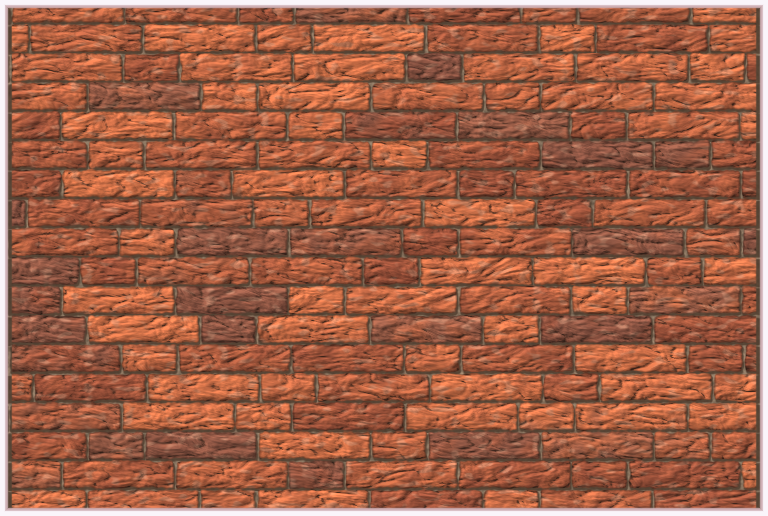
This texture is drawn by a WebGL 1 fragment shader. Its source:

```glsl
precision highp float;
// Weathered red brick wall: two long bricks and one short per repeat, in a thin pale frame.
uniform vec2 u_resolution;

// Lengths are fractions of the canvas height.
const float COURSE = 0.0564;          // height of one course with its joint
const float HALF_BRICK = 0.1097;      // length of a short brick with its joint
const float FIRST_JOINT = 0.0455;     // depth of the first bed joint below the top
const float REPEAT = 5.0;             // short + long + long, in half bricks
const vec2 JOINT = vec2(0.0053, 0.0042);
const float CORNER = 0.005;
const float EDGE_WEAR = 0.0042;
const vec2 GRAIN = vec2(15.0, 38.0);  // crease frequency along and across a brick
const float RELIEF = 0.62;
const float FRAME_WHITE = 0.010;
const float FRAME_LINE = 0.0155;
const float WALL_END = 0.023;         // bare mortar strip at both sides
const vec3 RED = vec3(0.57, 0.30, 0.215);
const vec3 ORANGE = vec3(0.79, 0.43, 0.275);
const vec3 PURPLE = vec3(0.47, 0.30, 0.25);
const vec3 CRACK = vec3(0.28, 0.18, 0.135);
const vec3 DUST = vec3(0.72, 0.53, 0.43);
const vec3 MORTAR = vec3(0.53, 0.45, 0.37);
const vec3 SHADOW = vec3(0.29, 0.22, 0.165);
const vec3 PAPER = vec3(0.98, 0.96, 0.98);
const vec3 LINE = vec3(0.81, 0.69, 0.71);

// Bond shift of sixteen courses, in half bricks, from the top down.
const mat4 BOND = mat4(4.20, 4.52, 2.17, 3.55, 0.07, 1.55, 3.09, 4.47,
                       2.10, 1.41, 0.09, 3.53, 2.14, 4.59, 4.15, 1.55);

float hash(vec2 p) {
  vec3 q = fract(p.xyx * 0.1031);
  q += dot(q, q.yzx + 33.33);
  return fract((q.x + q.y) * q.z);
}

float corner(vec2 cell, vec2 offset) {
  float angle = 6.28318 * hash(cell);
  return dot(vec2(cos(angle), sin(angle)), offset);
}

// Gradient noise.
float noise(vec2 p) {
  vec2 i = floor(p), f = fract(p), e = vec2(1.0, 0.0);
  vec2 w = f * f * f * (f * (f * 6.0 - 15.0) + 10.0);
  float low = mix(corner(i, f), corner(i + e, f - e), w.x);
  float high = mix(corner(i + e.yx, f - e.yx), corner(i + e.xx, f - e.xx), w.x);
  return mix(low, high, w.y);
}

// Folded clay surface: creases where the noise crosses zero.
float clay(vec2 p) {
  p += 0.45 * vec2(noise(p * 0.8 + 7.3), noise(p * 0.8 + 31.7));
  float relief = 0.0, amplitude = 0.9;
  for (int i = 0; i < 4; i++) {
    relief += amplitude * min(abs(noise(p)) * 2.2, 0.8);
    p = mat2(1.7, 0.6, -0.6, 1.7) * p + 13.1;
    amplitude *= 0.56;
  }
  return relief;
}

float bondShift(float row) {
  row = row > 15.5 ? row - 6.0 : row;
  vec4 index = vec4(0.0, 1.0, 2.0, 3.0);
  vec4 column = 1.0 - step(0.5, abs(index - floor((row + 0.5) / 4.0)));
  vec4 entry = 1.0 - step(0.5, abs(index - mod(row + 0.5, 4.0) + 0.5));
  return dot(BOND * column, entry);
}

// Signed distance to the brick (x), position across it (y), brick id (zw).
vec4 brickAt(vec2 p) {
  float depth = (1.0 - p.y - FIRST_JOINT) / COURSE + 1.0;
  float row = floor(depth);
  float along = p.x / HALF_BRICK - bondShift(row) + REPEAT;
  float group = floor(along / REPEAT);
  float u = along - group * REPEAT;
  float slot = step(1.0, u) + step(3.0, u);
  float size = slot < 0.5 ? 1.0 : 2.0;
  float center = slot < 0.5 ? 0.5 : slot * 2.0;
  vec2 local = vec2((u - center) * HALF_BRICK, (0.5 - fract(depth)) * COURSE);
  vec2 q = abs(local) - 0.5 * vec2(size * HALF_BRICK, COURSE) + JOINT * 0.5 + CORNER;
  float d = length(max(q, 0.0)) + min(max(q.x, q.y), 0.0) - CORNER;
  d += EDGE_WEAR * (noise(p * 42.0) + 0.5 * noise(p * 110.0));
  return vec4(d, local.y / COURSE, group * 3.0 + slot, row);
}

void main() {
  vec2 p = gl_FragCoord.xy / u_resolution.y;
  float pixel = 1.0 / u_resolution.y;
  float side = min(p.x, u_resolution.x * pixel - p.x);
  vec4 brick = brickAt(p);
  float tone = hash(brick.zw + 3.7), kind = hash(brick.zw + 51.2);

  // Brick face: tint per brick, blotches, creases lit from the upper left.
  vec2 grain = p * GRAIN + brick.zw * vec2(17.3, 9.1);
  grain.y += (kind - 0.5) * p.x * GRAIN.x * 0.5;
  float relief = clay(grain);
  float light = relief - clay(grain + vec2(-0.07, 0.13));
  float blotch = noise(p * 24.0 + tone * 40.0);
  vec3 face = mix(RED, ORANGE, clamp(tone * 1.1 + blotch * 0.55, 0.0, 1.0));
  face = mix(face, PURPLE, 0.75 * smoothstep(0.74, 0.95, kind + 0.2 * blotch));
  face = mix(face, CRACK, 0.75 - 0.75 * smoothstep(0.08, 0.42, relief));
  face = mix(face, DUST, 0.45 * smoothstep(0.12, 0.4, noise(p * vec2(38.0, 75.0))));
  face *= 1.0 + clamp(RELIEF * light, -0.4, 0.3) + 0.22 * brick.y;
  face *= mix(0.72, 1.0, smoothstep(0.0, 0.005, -brick.x));

  // Mortar: sandy speckle with the shadow of the brick above.
  float sand = noise(p * 85.0) + 0.6 * noise(p * 190.0);
  float gap = brickAt(p + vec2(-0.002, 0.0045)).x;
  vec3 bed = mix(SHADOW, MORTAR * (1.0 + 0.32 * sand), 0.2 + 0.8 * smoothstep(-0.001, 0.0035, gap));
  float cover = 1.0 - smoothstep(-pixel, pixel, brick.x);
  vec3 color = mix(bed, face, cover * smoothstep(-pixel, pixel, side - WALL_END));

  // Frame: white margin and a soft rose line.
  float border = min(side, min(p.y, 1.0 - p.y));
  color = mix(LINE, color, smoothstep(-pixel, pixel, border - FRAME_LINE));
  color = mix(PAPER, color, smoothstep(-pixel, pixel, border - FRAME_WHITE));
  gl_FragColor = vec4(color, 1.0);
}
```
